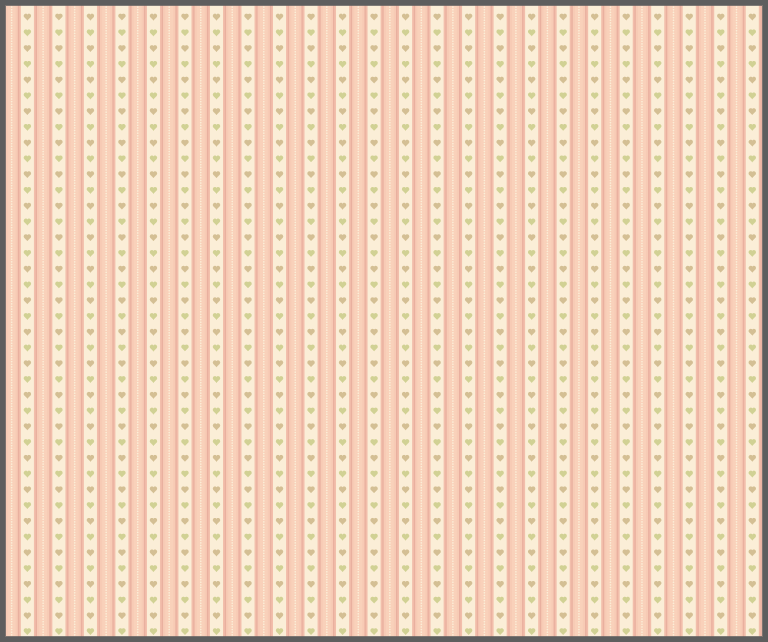
Reproduce this pattern procedurally as a WebGL 2 fragment shader.

```glsl
#version 300 es
precision highp float;
// Striped wallpaper in a thin grey frame: pink bands with a dotted centre line
// alternate with cream bands holding columns of small hearts, green and tan by row.
// Bands are nested distances to the heart axis; hearts and dots repeat by fract.

#define COLUMNS 24.0        // tiles across, between the frame sides
#define FRAME 0.00755       // frame width, in canvas widths
#define HEART_AXIS 0.685    // heart column within a tile
#define FIRST_ROW 0.357     // first heart centre below the frame, in tiles
#define ROWS_PER_TILE 2.0
#define HEART_SCALE 0.193
#define CREAM_HALF 0.207    // half widths measured from the heart axis
#define ROSE_HALF 0.262
#define DEEP_HALF 0.305
#define PEACH_HALF 0.375
#define DOTS_PER_TILE 12.0
#define DOT_RADIUS 0.024

uniform vec2 u_resolution;
out vec4 outColor;

const vec3 FRAME_GREY = vec3(0.37);
const vec3 CREAM = vec3(0.985, 0.935, 0.845);
const vec3 ROSE  = vec3(0.950, 0.745, 0.670);
const vec3 DEEP  = vec3(0.915, 0.690, 0.625);
const vec3 PEACH = vec3(0.970, 0.795, 0.710);
const vec3 PALE  = vec3(0.975, 0.820, 0.730);
const vec3 GREEN = vec3(0.820, 0.820, 0.580);
const vec3 TAN   = vec3(0.830, 0.750, 0.580);

// Smoothed inside mask of a signed distance
float coverage(float dist, float pixel) {
    return clamp(0.5 - dist / pixel, 0.0, 1.0);
}

// Signed distance to a heart with its tip at the origin, about 1.1 tall
float heartDistance(vec2 p) {
    p.x = abs(p.x);
    if (p.x + p.y > 1.0) return length(p - vec2(0.25, 0.75)) - sqrt(2.0) / 4.0;
    vec2 toNotch = p - vec2(0.0, 1.0);
    vec2 toSide = p - 0.5 * max(p.x + p.y, 0.0);
    return sqrt(min(dot(toNotch, toNotch), dot(toSide, toSide))) * sign(p.x - p.y);
}

// Vertical bands, painted from the pink centre out to the cream
vec3 stripes(float axisDist, float pixel) {
    vec3 color = PALE;
    color = mix(color, PEACH, coverage(axisDist - PEACH_HALF, pixel));
    color = mix(color, DEEP, coverage(axisDist - DEEP_HALF, pixel));
    color = mix(color, ROSE, coverage(axisDist - ROSE_HALF, pixel));
    return mix(color, CREAM, coverage(axisDist - CREAM_HALF, pixel));
}

void main() {
    vec2 canvas = vec2(1.0, u_resolution.y / u_resolution.x);
    vec2 p = gl_FragCoord.xy / u_resolution.x;
    float tileSize = (1.0 - 2.0 * FRAME) / COLUMNS;
    float pixel = 1.0 / (u_resolution.x * tileSize);

    // Tile coordinates from the upper left inner corner, y downwards
    vec2 tile = vec2(p.x - FRAME, canvas.y - FRAME - p.y) / tileSize;
    float x = fract(tile.x - HEART_AXIS + 0.5) - 0.5;
    vec3 color = stripes(abs(x), pixel);

    // Dotted line along the middle of each pink band
    float dotY = (fract(tile.y * DOTS_PER_TILE) - 0.5) / DOTS_PER_TILE;
    float dotDist = length(vec2(0.5 - abs(x), dotY)) - DOT_RADIUS;
    color = mix(color, CREAM, coverage(dotDist, pixel));

    // Hearts, tan on even rows and green on odd rows
    float row = (tile.y - FIRST_ROW) * ROWS_PER_TILE + 0.5;
    float heartY = (0.5 - fract(row)) / ROWS_PER_TILE;
    vec2 heartPos = vec2(x, heartY) / HEART_SCALE + vec2(0.0, 0.55);
    float heartDist = heartDistance(heartPos) * HEART_SCALE;
    vec3 heartColor = mix(TAN, GREEN, mod(floor(row), 2.0));
    color = mix(color, heartColor, coverage(heartDist, pixel));

    // Frame
    vec2 edge = min(p, canvas - p);
    float frameDist = min(edge.x, edge.y) - FRAME;
    color = mix(color, FRAME_GREY, coverage(frameDist, 1.0 / u_resolution.x));

    outColor = vec4(color, 1.0);
}
```
